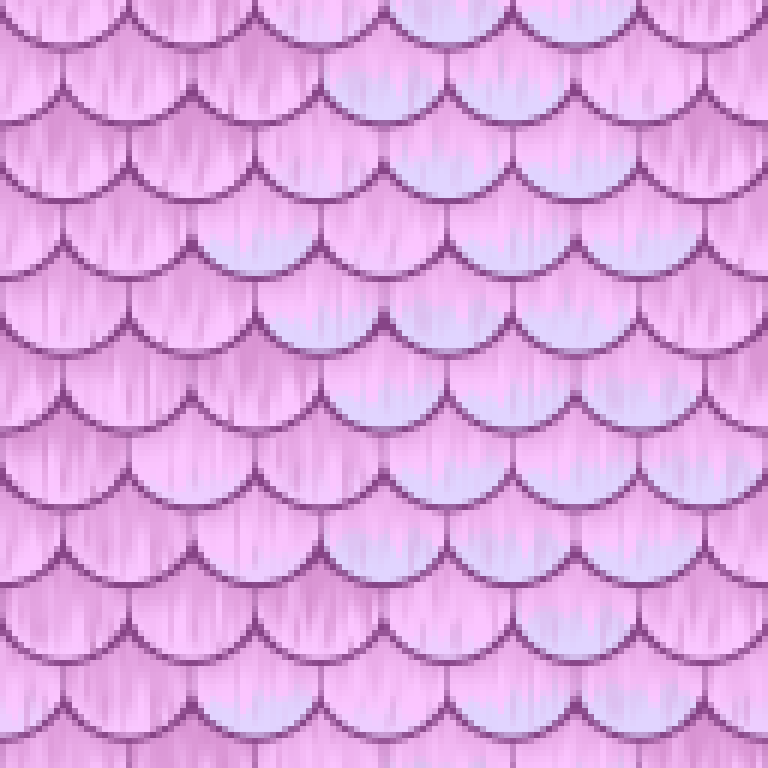
A Shadertoy shader for this pattern:

```glsl
// Pastel pink fish-scale shingles with streaked glaze, drawn on a coarse pixel grid.

#define COLUMNS 6.0
#define ROWS 10.0
#define GRID 128.0        // coarse pixels across the canvas
#define ROW_PHASE 0.625   // where the first rim lies, in rows from the top
#define RADIUS 0.575      // rim radius in scale widths
#define RIM 0.026         // half width of the rim line
#define SEAM 0.016        // half width of the straight seam
#define PINK vec3(0.985, 0.775, 1.0)
#define LAVENDER vec3(0.875, 0.835, 1.0)
#define SHADE vec3(0.83, 0.55, 0.80)
#define PLUM vec3(0.51, 0.25, 0.51)

const float TAU = 6.2831853;
const float ASPECT = COLUMNS / ROWS;   // row height in scale widths
const float CELL = COLUMNS / GRID;     // coarse pixel in scale widths

float hash(vec2 p) {
    vec3 q = fract(p.xyx * vec3(0.1031, 0.1030, 0.0973));
    q += dot(q, q.yzx + 33.33);
    return fract((q.x + q.y) * q.z);
}

float corner(vec2 cell, vec2 offset) {
    float a = TAU * hash(cell);
    return dot(vec2(cos(a), sin(a)), offset);
}

// Gradient noise, roughly -0.7 to 0.7
float noise(vec2 p) {
    vec2 i = floor(p), f = p - i;
    vec2 w = f * f * f * (f * (f * 6.0 - 15.0) + 10.0);
    vec2 e = vec2(1.0, 0.0);
    return mix(mix(corner(i, f), corner(i + e.xy, f - e.xy), w.x),
               mix(corner(i + e.yx, f - e.yx), corner(i + e.xx, f - e.xx), w.x), w.y);
}

// Soft coverage of a line, one coarse pixel wide at the edge
float cover(float d, float halfWidth) {
    return clamp((halfWidth - d) / CELL + 0.5, 0.0, 1.0);
}

// Alternate rows shift by half a scale
float columnShift(float row) {
    return 0.5 * mod(row, 2.0);
}

// Position from the scale's rim centre; y points down
vec2 rimSpace(vec2 p, float row) {
    float x = fract(p.x + columnShift(row)) - 0.5;
    return vec2(x, (p.y - row - ROW_PHASE) * ASPECT + RADIUS);
}

float rimDistance(vec2 q) {
    return length(vec2(q.x, max(q.y, 0.0))) - RADIUS;
}

vec3 glaze(vec2 q, float height, vec2 id) {
    // Blue scales gather on one side, shaded ones on the other
    float pick = hash(id + 7.0);
    float across = (id.x + 0.5 - columnShift(id.y)) / COLUMNS;
    float mood = 0.55 * cos(TAU * (across - 0.67)) + 1.0 * (pick - 0.5);
    float blue = smoothstep(0.08, 0.16, mood);
    float shaded = 1.0 - smoothstep(-0.2, -0.1, mood);
    float deep = shaded * step(0.5, hash(id + 19.0));

    // Vertical streaks share a few layouts
    vec2 seed = vec2(37.0, 11.0) * (1.0 + floor(3.0 * pick));
    float fine = noise(vec2(q.x * 17.0, height * 1.3) + seed);
    float broad = noise(vec2(q.x * 7.0, height * 1.1) + seed + 53.0);
    float streak = 0.6 * fine + 0.7 * broad;

    // Cool sheen at the foot, shadow under the row above
    float sheen = smoothstep(0.0, 0.28, mix(0.5, 0.72, blue) + 0.55 * streak - height);
    float shadow = smoothstep(0.25, 1.35, height + 0.9 * streak + 0.22 * shaded);
    vec3 color = mix(PINK, LAVENDER, sheen * mix(0.5, 0.95, blue) * (1.0 - 0.85 * shaded));
    color = mix(color, SHADE, shadow * (0.38 + 0.22 * shaded + 0.22 * deep));
    color = mix(color, SHADE, 0.32 * smoothstep(0.16, 0.45, fine) * (1.0 - 0.7 * blue));

    // Short scratch rising from the rim
    float side = pick < 0.25 ? -0.2 : 0.23;
    float scratch = cover(abs(q.x - side), 0.012) * cover(-rimDistance(q), 0.11);
    return mix(color, SHADE * 0.9, scratch * shaded * 0.8);
}

void mainImage(out vec4 fragColor, in vec2 fragCoord) {
    vec2 uv = (floor(fragCoord / iResolution.xy * GRID) + 0.5) / GRID;
    vec2 p = vec2(uv.x * COLUMNS, (1.0 - uv.y) * ROWS);

    // Topmost scale that covers this point
    float row = ceil(p.y - ROW_PHASE);
    row += step(0.0, rimDistance(rimSpace(p, row)));
    vec2 q = rimSpace(p, row);
    vec2 id = mod(vec2(floor(p.x + columnShift(row)), row), vec2(COLUMNS, ROWS));
    float height = row + ROW_PHASE - p.y;
    vec3 color = glaze(q, height, id);

    // Soft shadow below the overlapping rims
    float above = rimDistance(rimSpace(p, row - 1.0));
    color = mix(color, SHADE, 0.45 * exp(-max(above, 0.0) * 13.0));

    // Seam between neighbours
    float side = 0.5 - abs(q.x);
    color = mix(color, PLUM, 0.6 * cover(side, SEAM));

    // Rim, thicker toward some of the cusps
    float cusp = max(smoothstep(0.2, 0.0, side) * step(height, 0.75),
                     smoothstep(0.2, 0.0, abs(q.x)) * step(1.0, height));
    float width = RIM + 0.022 * cusp * hash(id + 3.0);
    float rim = min(-rimDistance(q), abs(above));
    color = mix(color, PLUM, 0.96 * cover(rim, width));

    fragColor = vec4(color, 1.0);
}
```
